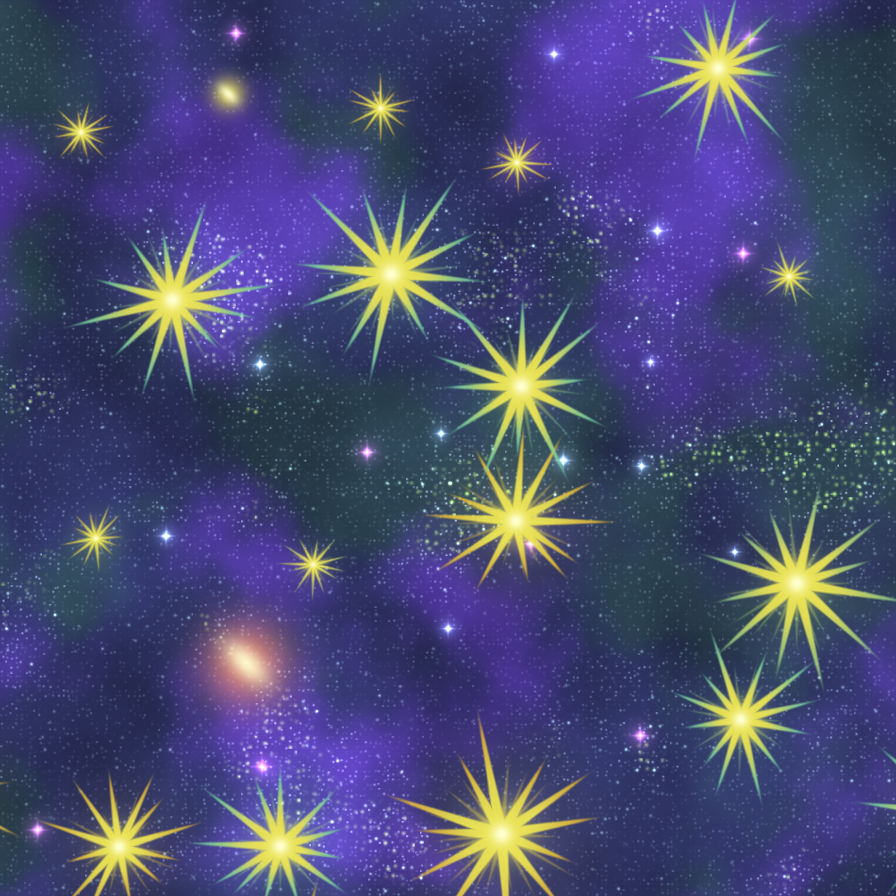
A WebGL 2 fragment shader for this background:

```glsl
#version 300 es
precision highp float;
uniform vec2 u_resolution;
out vec4 fragColor;

const float TAU = 6.2831853;
const vec3 NAVY = vec3(0.17, 0.19, 0.37);
const vec3 TEAL_GREY = vec3(0.17, 0.26, 0.32);
const vec3 VIOLET = vec3(0.31, 0.22, 0.63);
const vec3 YELLOW = vec3(0.93, 0.90, 0.33);
const vec3 GOLD = vec3(0.85, 0.68, 0.22);
const vec3 MINT = vec3(0.42, 0.78, 0.64);
const vec3 CREAM = vec3(1.0, 1.0, 0.82);
const vec3 PEACH = vec3(0.98, 0.58, 0.38);
const vec3 ICE = vec3(0.62, 0.76, 1.0);
const vec3 PINK = vec3(0.85, 0.42, 0.85);

vec2 hash2(vec2 p) {
  vec3 q = fract(p.xyx * vec3(0.1031, 0.1030, 0.0973));
  q += dot(q, q.yzx + 33.33);
  return fract((q.xx + q.yz) * q.zy);
}

float cornerSlope(vec2 cell, vec2 corner, vec2 f) {
  return dot(hash2(cell + corner) * 2.0 - 1.0, f - corner);
}

float gradientNoise(vec2 p) {
  vec2 i = floor(p), f = fract(p);
  vec2 u = f * f * f * (f * (f * 6.0 - 15.0) + 10.0);
  vec2 e = vec2(0.0, 1.0);
  return mix(mix(cornerSlope(i, e.xx, f), cornerSlope(i, e.yx, f), u.x),
             mix(cornerSlope(i, e.xy, f), cornerSlope(i, e.yy, f), u.x), u.y);
}

float fbm(vec2 p) {
  float sum = 0.0, amplitude = 1.0;
  for (int i = 0; i < 4; i++) {
    sum += amplitude * gradientNoise(p);
    p = p * 2.03 + 17.3;
    amplitude *= 0.5;
  }
  return sum;
}

float glow(vec2 p, float radius) {
  return exp(-dot(p, p) / (radius * radius));
}

vec3 nebula(vec2 uv) {
  float tealField = fbm(uv * 3.0 + 41.0) + 0.25 * abs(uv.x - 0.5);
  float violetField = 0.8 * fbm(uv * 3.2 + 7.0) + 0.34 * glow(uv - vec2(0.62, 0.80), 0.25)
                    + 0.30 * glow(uv - vec2(0.38, 0.20), 0.20);
  vec3 color = mix(NAVY, TEAL_GREY, smoothstep(-0.02, 0.32, tealField));
  color = mix(color, VIOLET, smoothstep(0.02, 0.40, violetField));
  return color * (1.0 + 0.45 * fbm(uv * 4.5 + 90.0));
}

// One speck per cell; high rarity leaves few bright ones
float specks(vec2 uv, float cells, float radius, float rarity) {
  vec2 cell = floor(uv * cells);
  vec2 center = (cell + 0.2 + 0.6 * hash2(cell + 3.0)) / cells;
  return pow(hash2(cell + 71.0).x, rarity) * glow(uv - center, radius);
}

// Small cross-shaped stars with a soft halo
vec3 twinkles(vec2 uv, float cells) {
  vec2 cell = floor(uv * cells);
  vec2 kind = hash2(cell + 25.0);
  vec2 p = uv - (cell + 0.3 + 0.4 * hash2(cell + 11.0)) / cells;
  float size = mix(0.6, 1.1, kind.y);
  float spikes = glow(p * vec2(1.0, 7.0), 0.009 * size) + glow(p * vec2(7.0, 1.0), 0.009 * size);
  float light = glow(p, 0.0042 * size) + 0.45 * spikes + 0.25 * glow(p, 0.013 * size);
  vec3 tint = mix(ICE, PINK, step(0.8, kind.y));
  return tint * light * step(kind.x, 0.32);
}

// Tapered rays: x is coverage, y is the position along the ray
vec2 rays(vec2 p, float radius, float count, float halfWidth, vec2 seed, float pixel) {
  vec2 best = vec2(0.0);
  for (float i = 0.0; i < count; i++) {
    vec2 h = hash2(seed + i * 7.31);
    float angle = (i + 0.55 * h.x + seed.x * 0.37) * TAU / count;
    vec2 dir = vec2(cos(angle), sin(angle));
    float t = dot(p, dir) / (radius * mix(0.58, 1.0, h.y));
    float across = abs(p.x * dir.y - p.y * dir.x);
    float width = halfWidth * (1.0 - t);
    float soft = 0.0011 + 0.5 * pixel;
    float cover = 1.0 - smoothstep(width - soft, width + soft, across);
    cover *= step(0.0, t) * (1.0 - smoothstep(0.7, 1.0, t));
    if (cover > best.x) best = vec2(cover, t);
  }
  return best;
}

vec3 addBurst(vec3 color, vec2 p, float radius, vec3 tip, vec2 seed, float pixel) {
  float d = length(p);
  if (d > radius * 1.1) return color;
  color += tip * 0.28 * exp(-d / (0.3 * radius)) * (1.0 - smoothstep(0.6, 1.1, d / radius));
  vec2 thin = rays(p, radius * 0.68, 19.0, radius * 0.022, seed + 50.0, pixel);
  vec2 main = rays(p, radius, 12.0, radius * 0.045, seed, pixel);
  color = mix(color, mix(YELLOW, tip, thin.y), 0.4 * thin.x);
  color = mix(color, mix(YELLOW, tip, smoothstep(0.25, 0.85, main.y)), 0.93 * main.x);
  color = mix(color, YELLOW, 0.8 * glow(p, 0.17 * radius));
  return mix(color, CREAM, glow(p, 0.075 * radius));
}

vec3 addBursts(vec3 color, vec2 uv, float cells, float pixel) {
  vec2 home = floor(uv * cells);
  for (int k = 0; k < 9; k++) {
    vec2 cell = home + vec2(k % 3, k / 3) - 1.0;
    vec2 kind = hash2(cell + 19.0);
    vec2 center = (cell + 0.2 + 0.6 * hash2(cell + 5.0)) / cells;
    float radius = kind.x < 0.3 ? 0.045 : mix(0.09, 0.155, kind.x);
    vec3 tip = mix(MINT, GOLD, smoothstep(0.4, 0.7, kind.y));
    color = addBurst(color, uv - center, radius, tip, cell + 30.0, pixel);
  }
  return color;
}

// Tilted oval core inside a round haze
vec3 addGalaxy(vec3 color, vec2 p, float radius, vec3 haze) {
  vec2 q = vec2(p.x + p.y, (p.y - p.x) * 0.5) * 0.7071;
  color = mix(color, haze, 0.8 * glow(p, radius));
  return mix(color, CREAM, 0.9 * glow(q.yx, radius * 0.32));
}

void main() {
  vec2 uv = gl_FragCoord.xy / u_resolution.y;
  float pixel = 1.0 / u_resolution.y;
  vec3 color = nebula(uv);
  // Dust, thicker in clumps
  float clump = smoothstep(-0.15, 0.45, fbm(uv * 5.0 + 60.0));
  color += vec3(0.62, 0.66, 0.72) * specks(uv, 190.0, 0.0013, 4.0) * (0.3 + 0.5 * clump);
  color += vec3(0.65, 0.85, 0.75) * specks(uv + 4.0, 75.0, 0.0017, 9.0) * (0.4 + clump);
  color += vec3(0.60, 0.75, 0.25) * specks(uv + 9.0, 110.0, 0.0022, 3.0) * smoothstep(0.6, 1.0, clump);
  color += twinkles(uv, 9.0);
  color = addGalaxy(color, uv - vec2(0.275, 0.26), 0.045, PEACH);
  color = addGalaxy(color, uv - vec2(0.255, 0.895), 0.018, YELLOW);
  color = addBursts(color, uv, 4.0, pixel);
  fragColor = vec4(clamp(color, 0.0, 1.0), 1.0);
}
```
